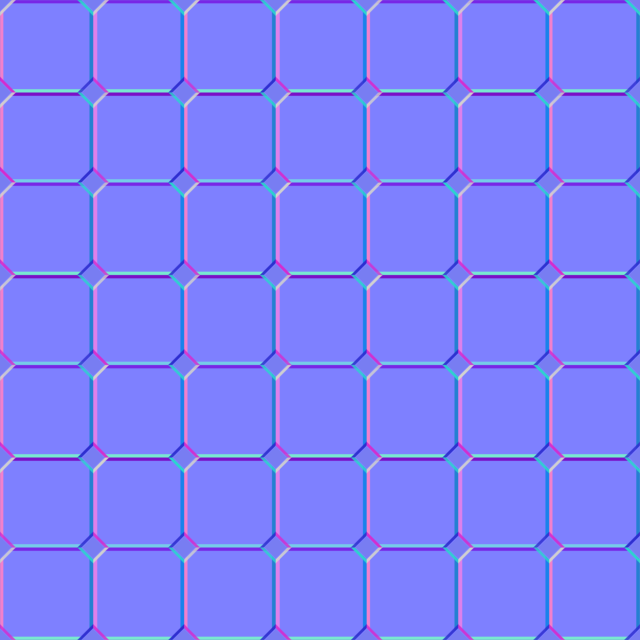
Reproduce this texture map procedurally as a Shadertoy shader.

```glsl
// Tangent-space normal map of a seven by seven floor of clipped square tiles.
// Each joint is a pair of opposing bevels found by distance to the nearest grid
// line; a hollow diamond, drawn with a Manhattan distance, sits on each crossing.

// Soft coverage of the interval from lo to hi
float band(float x, float lo, float hi, float soft) {
    return smoothstep(lo - soft, lo + soft, x) * (1.0 - smoothstep(hi - soft, hi + soft, x));
}

float hash(vec2 p) {
    return fract(sin(dot(p, vec2(127.1, 311.7))) * 4375.85);
}

void mainImage(out vec4 fragColor, in vec2 fragCoord) {
    vec2 uv = fragCoord / iResolution.xy;
    float soft = max(0.0013, 0.75 / iResolution.y);

    // Nearest crossing, snapped to a coarse lattice so spacing is slightly uneven
    vec2 crossing = round(uv * 7.0);
    vec2 d = uv - round(crossing * 256.0 / 7.0) / 256.0;
    vec2 parity = mod(crossing, 2.0);
    if (crossing.x > 0.5 && crossing.x < 6.5) d.x -= mix(0.0026, 0.0011, parity.x);

    // Which bevel of the joint this point falls on
    vec2 side = smoothstep(-soft, soft, d);
    float diamond = abs(d.x) + abs(d.y);
    float outside = smoothstep(0.0195 - soft, 0.0195 + soft, diamond);

    vec3 color = vec3(0.495, 0.5, 1.0);

    // Horizontal joints: violet below, aqua above
    vec3 violet = mix(vec3(0.47, 0.15, 0.90), vec3(0.48, 0.06, 0.78), 1.0 - parity.y);
    vec3 aqua = mix(vec3(0.46, 0.80, 0.91), vec3(0.47, 0.91, 0.82), 1.0 - parity.y);
    float rowLine = band(d.y, -0.0052, 0.0052, soft) * outside;
    color = mix(color, mix(violet, aqua, side.y), rowLine);

    // Vertical joints: azure on the left, pink on the right
    vec3 azure = mix(vec3(0.10, 0.51, 0.92), vec3(0.14, 0.50, 0.82), parity.x);
    vec3 pink = mix(vec3(0.95, 0.50, 0.80), vec3(0.87, 0.50, 0.92), parity.x);
    float columnLine = band(d.x, -0.0058, mix(0.0052, 0.0063, parity.x), soft) * outside;
    color = mix(color, mix(azure, pink, side.x), columnLine);

    // Diamond rim: red leans outward, green leans inward, strength varies a little
    vec2 lean = (side * 2.0 - 1.0) * vec2(1.0, -1.0);
    vec3 rimColor = vec3(0.5 + 0.33 * lean, 0.81);
    float rim = band(diamond, 0.0185, 0.0247, soft * 1.4);
    float strength = 0.78 + 0.22 * hash(crossing + 0.5 * step(0.0, d));
    color = mix(color, rimColor, rim * strength);

    // Flat floor inside the diamond
    color = mix(color, vec3(0.47, 0.49, 0.95), 1.0 - smoothstep(0.015, 0.018, diamond));

    fragColor = vec4(color, 1.0);
}
```
